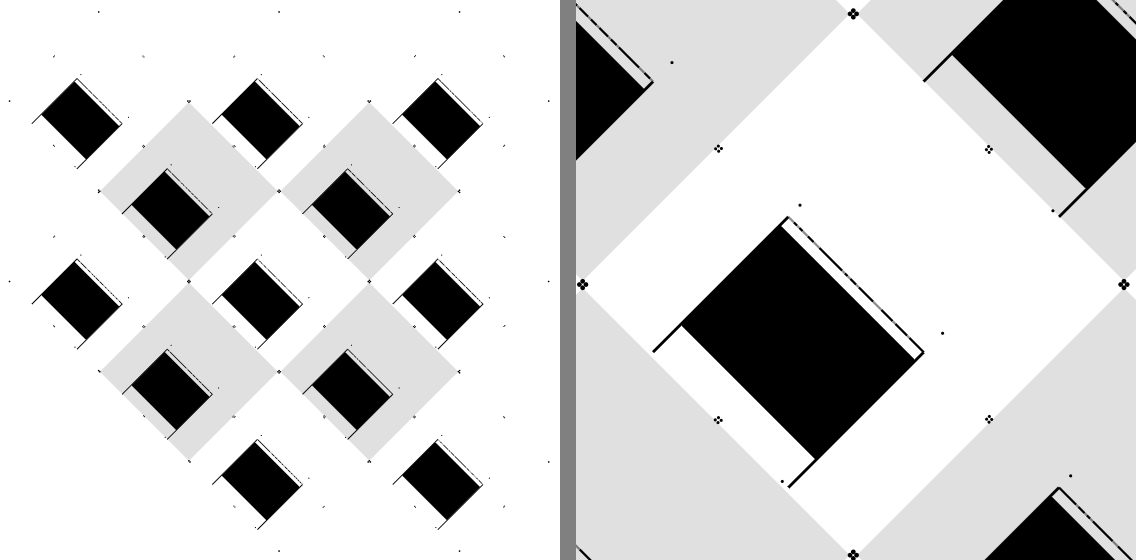
Left: the whole. Right: its middle third, enlarged.
A Shadertoy shader for this pattern:

```glsl
// A checkerboard of white and grey diamonds, each carrying a tilted black square
// with ruled sides, one broken edge and small specks at corners and edge middles.
// Cells are looped over; every part is a box or disc distance in canvas units.

#define CENTER vec2(0.4984, 0.4973)  // middle cell
#define RADIUS 0.1611                // half diagonal of a cell
#define GREY_SIZE 0.987              // grey diamond relative to its cell
#define GREY 0.88
#define SQUARE_TOP vec2(-0.24, 0.25) // top corner of the square, in cell radii
#define BLACK_FROM 0.06              // black band across the square
#define BLACK_TO 0.797
#define LINE_WIDTH 0.0017
#define CORNER_DOT 0.0014
#define SMALL_DOT 0.0009
#define DASHES 48.0

float hash(vec2 p) {
    return fract(sin(dot(p, vec2(127.1, 311.7))) * 43758.545);
}

float boxDistance(vec2 p, vec2 center, vec2 halfSize) {
    vec2 d = abs(p - center) - halfSize;
    return length(max(d, 0.0)) + min(max(d.x, d.y), 0.0);
}

float cover(float dist, float pixel) {
    return clamp(0.5 - dist / pixel, 0.0, 1.0);
}

float dotInk(vec2 p, vec2 center, float radius, float pixel) {
    return cover(length(p - center) - radius, pixel);
}

// Square with its ruled sides; p is measured from the cell centre
float squareInk(vec2 p, vec2 cell, float pixel) {
    float side = RADIUS * sqrt(0.5);
    vec2 d = p - SQUARE_TOP * RADIUS;
    // x runs down right, y runs down left
    vec2 q = vec2(d.x - d.y, -d.x - d.y) * sqrt(0.5);
    float halfLine = 0.5 * LINE_WIDTH;

    vec2 bandCenter = vec2(0.5, 0.5 * (BLACK_FROM + BLACK_TO)) * side;
    vec2 bandHalf = vec2(0.5, 0.5 * (BLACK_TO - BLACK_FROM)) * side;
    float dist = boxDistance(q, bandCenter, bandHalf);
    for (int i = 0; i < 2; i++) {
        vec2 middle = vec2(float(i), 0.5) * side;
        dist = min(dist, boxDistance(q, middle, vec2(halfLine, 0.5 * side)));
    }
    float ink = cover(dist, pixel);

    // Broken edge, thin and uneven
    float dashId = floor(q.x / side * DASHES);
    float wear = hash(vec2(dashId, cell.x + 7.0 * cell.y));
    float edge = boxDistance(q, vec2(0.5 * side, 0.0), vec2(0.5 * side, 0.4 * LINE_WIDTH));
    ink = max(ink, cover(edge, pixel) * mix(0.45, 1.0, step(0.3, wear)));

    // Stray specks around the square
    ink = max(ink, dotInk(q, vec2(0.0, -0.086) * side, SMALL_DOT, pixel));
    ink = max(ink, dotInk(q, vec2(1.0, -0.14) * side, SMALL_DOT, pixel));
    return max(ink, dotInk(q, vec2(0.955, 1.0) * side, SMALL_DOT, pixel));
}

// Specks at the four corners and four edge middles of a cell
float speckInk(vec2 p, vec2 cell, float pixel) {
    float ink = 0.0;
    vec2 corner = vec2(1.0, 0.0);
    for (int k = 0; k < 4; k++) {
        vec2 next = vec2(-corner.y, corner.x);
        vec2 along = (next - corner) * SMALL_DOT;
        vec2 middle = 0.495 * (corner + next) * RADIUS;
        float slide = hash(cell + corner * 3.0) - 0.5;
        ink = max(ink, dotInk(p, corner * 0.988 * RADIUS, CORNER_DOT, pixel));
        ink = max(ink, dotInk(p, middle + along * (0.9 + slide), SMALL_DOT, pixel));
        ink = max(ink, dotInk(p, middle - along * (0.9 - slide), SMALL_DOT, pixel));
        corner = next;
    }
    return ink;
}

void mainImage(out vec4 fragColor, in vec2 fragCoord) {
    float pixel = 1.0 / min(iResolution.x, iResolution.y);
    vec2 uv = fragCoord * pixel - CENTER;
    float grey = 0.0;
    float ink = 0.0;

    // Even places are white cells, odd places grey ones
    for (int j = -2; j <= 2; j++) {
        for (int i = -2; i <= 2; i++) {
            bool isOdd = (i & 1) == 1;
            bool lowerLeft = i == -2 && j == -2; // left empty
            if (((i + j) & 1) == 1 || lowerLeft) continue;
            vec2 cell = vec2(float(i), float(j));
            vec2 p = uv - cell * RADIUS;
            if (isOdd) {
                float diamond = (abs(p.x) + abs(p.y) - RADIUS * GREY_SIZE) * sqrt(0.5);
                grey = max(grey, cover(diamond, pixel));
            }
            ink = max(ink, squareInk(p, cell, pixel));
            ink = max(ink, speckInk(p, cell, pixel));
        }
    }

    float shade = mix(1.0, GREY, grey) * (1.0 - ink);
    fragColor = vec4(vec3(shade), 1.0);
}
```
